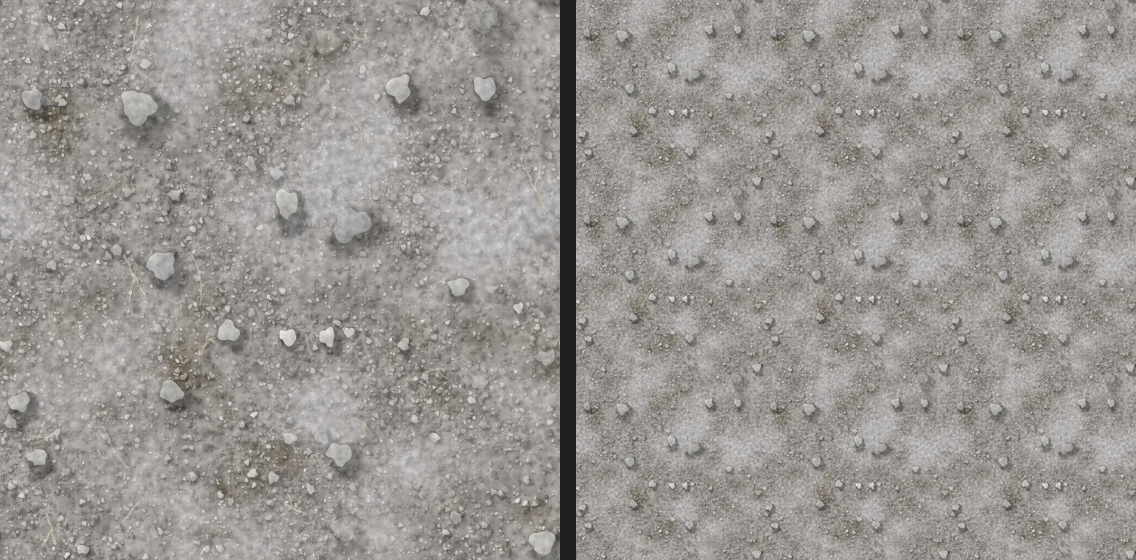
Left, the tile; right, the same tile 3 across and 3 down.
A WebGL 1 fragment shader for this texture:

```glsl
precision highp float;
// Dusty grey gravel ground with grit patches, pale stones and dry twigs; tiles seamlessly.
uniform vec2 u_resolution;

const vec3 SOIL = vec3(0.60, 0.585, 0.565);
const vec3 HUMUS = vec3(0.41, 0.375, 0.32);
const vec3 DUST = vec3(0.79, 0.785, 0.795);
const vec3 GRAIN_DARK = vec3(0.50, 0.485, 0.46);
const vec3 GRAIN_OCHRE = vec3(0.50, 0.43, 0.31);
const vec3 GRAIN_LIGHT = vec3(0.87, 0.86, 0.84);
const vec3 STONE_GREY = vec3(0.71, 0.71, 0.71);
const vec3 STONE_PALE = vec3(0.87, 0.86, 0.83);
const vec3 TWIG = vec3(0.79, 0.75, 0.67);
const vec2 LIGHT_DIR = vec2(-0.6, 0.8);
const float EDGE = 0.0014;        // softness of outlines, in canvas units
const float WARP = 0.005;         // roughness of outlines, in canvas units
const float DUST_OPACITY = 0.62;
const float GRAIN_CONTRAST = 0.26;
const float TWIG_WIDTH = 0.0013;
const float TAU = 6.2831853;

vec2 hash2(vec2 cell) {
  vec3 p = fract(cell.xyx * vec3(0.1031, 0.1030, 0.0973));
  p += dot(p, p.yzx + 33.33);
  return fract((p.xx + p.yz) * p.zy);
}

mat2 rotation(float angle) {
  float c = cos(angle), s = sin(angle);
  return mat2(c, s, -s, c);
}

// Gradient noise that wraps after a whole number of cells
float corner(vec2 cell, vec2 offset, vec2 f, float period, float seed) {
  float angle = TAU * hash2(mod(cell + offset, period) + seed).x;
  return dot(vec2(cos(angle), sin(angle)), f - offset);
}

float gradientNoise(vec2 uv, float period, float seed) {
  vec2 cell = floor(uv * period), f = fract(uv * period);
  vec2 w = f * f * f * (f * (f * 6.0 - 15.0) + 10.0);
  float low = mix(corner(cell, vec2(0, 0), f, period, seed), corner(cell, vec2(1, 0), f, period, seed), w.x);
  float high = mix(corner(cell, vec2(0, 1), f, period, seed), corner(cell, vec2(1, 1), f, period, seed), w.x);
  return mix(low, high, w.y);
}

float fbm(vec2 uv, float period, float seed) {
  float sum = 0.0, amplitude = 0.5;
  for (int i = 0; i < 4; i++) {
    sum += amplitude * gradientNoise(uv, period, seed);
    period *= 2.0;
    amplitude *= 0.5;
    seed += 17.0;
  }
  return sum;
}

// One lumpy stone per cell, kept with probability coverage; sizes are in cells
void scatterStones(inout vec3 ground, vec2 uv, float cells, float coverage, vec2 sizes,
                   float shadow, vec3 dark, vec3 pale, float seed) {
  vec2 cell = floor(uv * cells), f = fract(uv * cells);
  float soft = EDGE * cells;
  for (int y = -1; y <= 1; y++) {
    for (int x = -1; x <= 1; x++) {
      vec2 offset = vec2(x, y);
      vec2 id = mod(cell + offset, cells) + seed;
      vec2 place = hash2(id), kind = hash2(id + 57.0), look = hash2(id + 113.0);
      vec2 d = f - offset - mix(vec2(0.2), vec2(0.8), place);
      float size = mix(sizes.x, sizes.y, kind.x * kind.x);
      vec2 q = rotation(TAU * look.x) * d;
      q.x *= mix(0.75, 1.25, look.y);
      float a = atan(q.y, q.x + 1e-5);
      float lump = 1.0 + 0.13 * cos(3.0 * a + TAU * place.x) + 0.07 * cos(5.0 * a + TAU * place.y);
      float dist = length(q) - size * lump;
      float present = smoothstep(-0.06, 0.06, coverage - kind.y);
      float shade = 1.0 - smoothstep(0.0, size * 0.7, dist + 0.4 * dot(d, LIGHT_DIR));
      float body = 1.0 - smoothstep(-soft, soft, dist);
      vec3 tint = mix(dark, pale, fract(look.x * 7.0 + place.y));
      tint += 0.07 * dot(d / size, LIGHT_DIR);
      ground *= 1.0 - shadow * shade * present;
      ground = mix(ground, tint, body * present * mix(0.65, 1.0, look.y));
    }
  }
}

// Thin bent twigs, some of them forked
void scatterTwigs(inout vec3 ground, vec2 uv, float cells, float coverage, float seed) {
  vec2 cell = floor(uv * cells), f = fract(uv * cells);
  for (int y = -1; y <= 1; y++) {
    for (int x = -1; x <= 1; x++) {
      vec2 offset = vec2(x, y);
      vec2 id = mod(cell + offset, cells) + seed;
      vec2 place = hash2(id), kind = hash2(id + 57.0), look = hash2(id + 113.0);
      vec2 q = rotation(TAU * look.x) * (f - offset - mix(vec2(0.3), vec2(0.7), place));
      float curve = q.y - (kind.x - 0.5) * 1.6 * q.x * q.x;
      float fork = step(0.6, look.y) * 0.8 * max(q.x, 0.0);
      float dist = min(abs(curve), abs(curve + fork)) / cells;
      float line = 1.0 - smoothstep(TWIG_WIDTH - EDGE * 0.7, TWIG_WIDTH + EDGE, dist);
      float reach = mix(0.15, 0.42, kind.x);
      line *= 1.0 - smoothstep(reach - 0.06, reach, abs(q.x));
      ground = mix(ground, TWIG, line * step(kind.y, coverage) * mix(0.4, 0.85, place.x));
    }
  }
}

void main() {
  vec2 uv = gl_FragCoord.xy / u_resolution;
  vec2 rough = uv + WARP * vec2(gradientNoise(uv, 56.0, 3.0), gradientNoise(uv, 56.0, 9.0));

  // Broad patches
  float dust = smoothstep(-0.15, 0.32, fbm(uv, 4.0, 21.0));
  float gravel = smoothstep(-0.2, 0.2, fbm(uv, 5.0, 140.0));
  float grit = smoothstep(0.03, 0.28, fbm(uv, 4.0, 233.0)) * (1.0 - 0.7 * dust);
  float grain = fbm(uv, 60.0, 310.0);

  // Soil, grains and pebbles
  vec3 colour = mix(SOIL, HUMUS, 0.65 * grit) + 0.22 * fbm(uv, 14.0, 77.0);
  vec3 grainDark = mix(GRAIN_DARK, GRAIN_OCHRE, grit);
  float cover = mix(0.3, 0.85, max(gravel, grit));
  scatterStones(colour, rough, 128.0, cover, vec2(0.2, 0.48), 0.16, grainDark, GRAIN_LIGHT, 11.0);
  scatterStones(colour, rough, 72.0, cover * 0.5, vec2(0.14, 0.42), 0.2, grainDark, GRAIN_LIGHT, 43.0);
  scatterStones(colour, rough, 30.0, 0.04 + 0.16 * gravel, vec2(0.14, 0.34), 0.22, STONE_GREY, STONE_PALE, 91.0);

  // Dust veil, then what lies on top
  colour = mix(colour, DUST, DUST_OPACITY * dust);
  scatterTwigs(colour, rough, 7.0, 0.4, 160.0);
  scatterStones(colour, rough, 9.0, 0.22, vec2(0.14, 0.27), 0.3, STONE_GREY, STONE_PALE, 205.0);
  colour += GRAIN_CONTRAST * grain;

  gl_FragColor = vec4(clamp(colour, 0.0, 1.0), 1.0);
}
```
